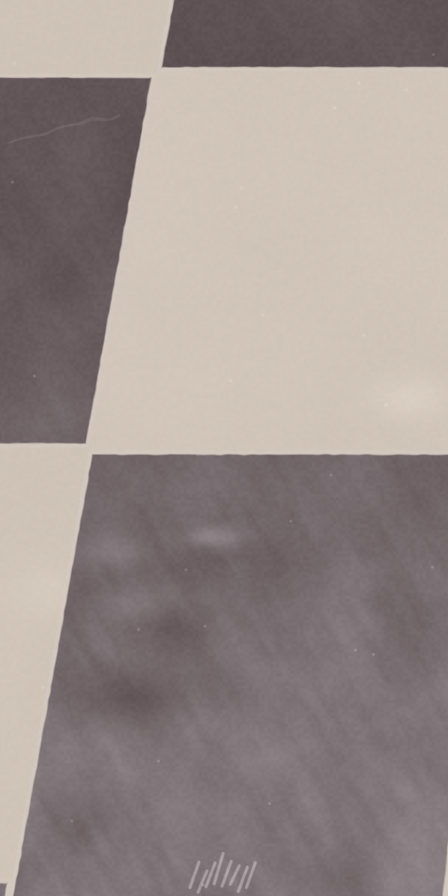
Give the GLSL for this texture, as a WebGL 2 fragment shader.

```glsl
#version 300 es
// Worn checkerboard floor of cream and charcoal stone tiles, seen at a slant.
precision highp float;
uniform vec2 u_resolution;
out vec4 fragColor;

const vec3 CREAM = vec3(0.822, 0.780, 0.730);
const vec3 CREAM_SHADE = vec3(0.797, 0.750, 0.706);
const vec3 CHARCOAL = vec3(0.375, 0.325, 0.337);
const vec3 SLATE = vec3(0.500, 0.458, 0.470);
const vec3 SHEEN = vec3(0.640, 0.605, 0.615);
const vec3 SMUDGE = vec3(0.375, 0.322, 0.325);
const vec3 GROUT = vec3(0.835, 0.790, 0.765);
const vec2 TILE_SIZE = vec2(0.488, 0.490);
const vec2 JOINT = vec2(0.0050, 0.0065);

float hash(vec2 p) {
  vec3 q = fract(vec3(p.xyx) * 0.1031);
  q += dot(q, q.yzx + 33.33);
  return fract((q.x + q.y) * q.z);
}

float noise(vec2 p) {
  vec2 i = floor(p), f = fract(p);
  f = f * f * (3.0 - 2.0 * f);
  return mix(mix(hash(i), hash(i + vec2(1, 0)), f.x),
             mix(hash(i + vec2(0, 1)), hash(i + vec2(1, 1)), f.x), f.y);
}

float fbm(vec2 p) {
  float sum = 0.0, gain = 0.5;
  for (int i = 0; i < 5; i++) {
    sum += gain * noise(p);
    p = mat2(1.6, 1.2, -1.2, 1.6) * p + 7.3;
    gain *= 0.5;
  }
  return sum;
}

// Soft elliptical patch with a ragged outline.
float patchAt(vec2 p, vec2 center, vec2 radius) {
  vec2 q = (p - center) / radius;
  return exp(-dot(q, q)) * (0.45 + 1.1 * fbm(p * 32.0));
}

float segment(vec2 p, vec2 a, vec2 b, float width) {
  vec2 pa = p - a, ba = b - a;
  float d = length(pa - ba * clamp(dot(pa, ba) / dot(ba, ba), 0.0, 1.0));
  return 1.0 - smoothstep(0.2 * width, width, d);
}

// Small pale chips scattered on a jittered grid.
float chips(vec2 p, float density, float share) {
  vec2 cell = floor(p * density);
  vec2 spot = 0.25 + 0.5 * vec2(hash(cell + 3.1), hash(cell + 8.7));
  float d = length(fract(p * density) - spot);
  return step(1.0 - share, hash(cell + 21.0)) * (1.0 - smoothstep(0.02, 0.11, d));
}

// Tile coordinates in perspective: xy = column and row, z = scale.
vec3 floorCoords(vec2 p) {
  float rise = p.y - 0.010;
  float scale = 1.0 - 0.155 * rise;
  float column = (p.x - 0.012 - 0.179 * rise) / (TILE_SIZE.x * scale);
  float row = 1.890 * rise / scale;
  float slip = column < 0.0 ? -0.02 : 0.04;  // uneven laying at the near end
  row += slip * (1.0 - smoothstep(0.0, 0.3, row));
  return vec3(column, row, scale);
}

vec3 creamStone(vec2 p, vec2 id) {
  float shade = 0.25 + 0.7 * (fbm(p * 7.0 + id * 5.0) - 0.5);
  shade += id.x < 0.0 ? 0.25 : 0.0;
  vec3 color = mix(CREAM, CREAM_SHADE, clamp(shade, 0.0, 1.0));
  color += 0.045 * patchAt(p, vec2(0.456, 0.557), vec2(0.04, 0.022));
  color += 0.025 * patchAt(p, vec2(0.05, 0.34), vec2(0.04, 0.03));
  return color + 0.035 * chips(p, 36.0, 0.05);
}

vec3 charcoalStone(vec2 p, vec2 id) {
  float near = 1.0 - smoothstep(0.05, 0.95, p.y);
  float cloud = fbm(p * 13.0 + id * 9.0) - 0.48;
  float brushed = noise(mat2(0.86, -0.5, 0.5, 0.86) * p * vec2(95.0, 16.0)) - 0.5;
  float light = 0.02 + 0.84 * near + 0.16 * smoothstep(0.2, 0.5, p.x) * near;
  light += cloud * (0.45 + 0.75 * near) + brushed * (0.08 + 0.20 * near);
  vec3 color = mix(CHARCOAL, SLATE, clamp(light, -0.1, 1.5));
  // polished glints and brown smudges
  float glint = patchAt(p, vec2(0.241, 0.401), vec2(0.032, 0.013))
              + 0.6 * patchAt(p, vec2(0.128, 0.388), vec2(0.04, 0.022))
              + 0.5 * patchAt(p, vec2(0.14, 0.325), vec2(0.04, 0.02));
  color = mix(color, SHEEN, clamp(0.6 * glint, 0.0, 0.8));
  float stain = patchAt(p, vec2(0.20, 0.295), vec2(0.042, 0.032))
              + patchAt(p, vec2(0.15, 0.225), vec2(0.048, 0.028));
  color = mix(color, SMUDGE, clamp(0.7 * stain, 0.0, 0.75));
  // curved scuffs at the near edge and a faint vein far away
  for (int i = 0; i < 8; i++) {
    float k = float(i);
    vec2 start = vec2(0.212 + 0.009 * k, 0.003 + 0.012 * hash(vec2(k, 4.0)));
    vec2 end = start + vec2(0.010, 0.018 + 0.016 * hash(vec2(k, 9.0)));
    color += 0.17 * segment(p, start, end, 0.0028);
  }
  vec2 bent = p + 0.012 * (vec2(noise(p * 40.0), noise(p * 40.0 + 9.0)) - 0.5);
  color += 0.05 * segment(bent, vec2(0.01, 0.843), vec2(0.13, 0.874), 0.0025);
  return color + 0.10 * chips(p, 42.0, 0.04);
}

void main() {
  vec2 p = gl_FragCoord.xy / u_resolution.y;
  vec3 tile = floorCoords(p);
  vec2 id = floor(tile.xy), local = fract(tile.xy);
  bool isDark = mod(id.x + id.y, 2.0) < 0.5;
  // distance inside the dark slab, which sits within a pale joint
  vec2 edge = min(local, 1.0 - local) * TILE_SIZE * tile.z - JOINT;
  float inside = min(edge.x, edge.y) + 0.0012 * (noise(p * 110.0) - 0.5);
  float soft = max(0.0014, 0.8 / u_resolution.y);
  float slab = isDark ? smoothstep(-soft, soft, inside) : 0.0;
  float rim = isDark ? exp(-pow((inside + 0.003) / 0.002, 2.0)) : 0.0;
  vec3 color = mix(creamStone(p, id), GROUT, 0.6 * rim);
  color = mix(color, charcoalStone(p, id), slab);
  color += (noise(p * 300.0) - 0.5) * mix(0.012, 0.028, slab);  // fine grain
  fragColor = vec4(clamp(color, 0.0, 1.0), 1.0);
}
```
